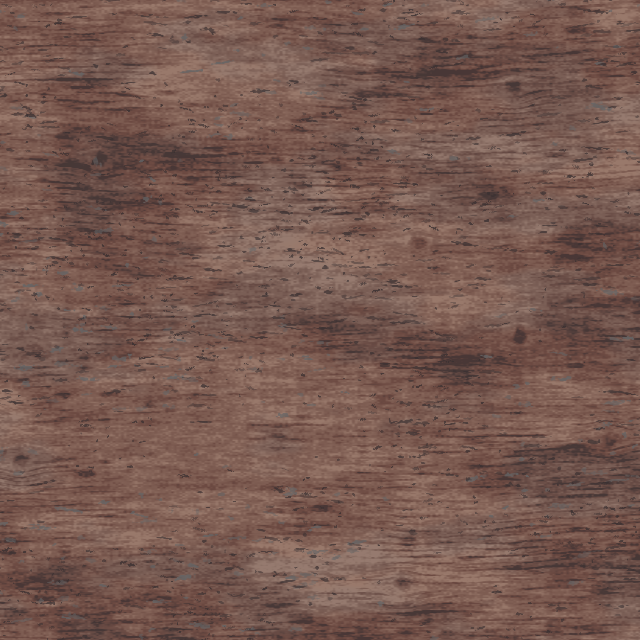
Give the GLSL for this texture, as a WebGL 1 fragment shader.

```glsl
precision highp float;
// Weathered reddish-brown wood with horizontal grain, dark stains, pits, knots and grey wear.
uniform vec2 u_resolution;

const vec3 DARK_BROWN = vec3(0.285, 0.215, 0.21);
const vec3 RED_BROWN = vec3(0.425, 0.29, 0.258);
const vec3 MID_BROWN = vec3(0.49, 0.36, 0.318);
const vec3 PALE_BROWN = vec3(0.60, 0.475, 0.42);
const vec3 PIT_COLOR = vec3(0.22, 0.185, 0.19);
const vec3 WEAR_GREY = vec3(0.39, 0.395, 0.40);
const float BASE_TONE = 0.70;
const float BROAD_CONTRAST = 0.72;
const float STREAK_CONTRAST = 0.62;
const float FIBRE_CONTRAST = 0.30;
const float PORE_CONTRAST = 0.34;
const float STAIN_DEPTH = 0.26;
const float LINE_COUNT = 92.0;
const float LINE_DEPTH = 0.30;
const float CRACK_DEPTH = 0.34;
const float KNOT_RADIUS = 0.011;
const int KNOT_COUNT = 7;

float hash(vec2 p) {
  p = fract(p * vec2(0.1031, 0.1137));
  p += dot(p, p.yx + 33.33);
  return fract((p.x + p.y) * p.x * 17.17 + p.y * 91.7);
}

float noise(vec2 p) {
  vec2 cell = floor(p);
  vec2 f = fract(p);
  f = f * f * (3.0 - 2.0 * f);
  float low = mix(hash(cell), hash(cell + vec2(1.0, 0.0)), f.x);
  float high = mix(hash(cell + vec2(0.0, 1.0)), hash(cell + 1.0), f.x);
  return mix(low, high, f.y);
}

float fbm(vec2 p) {
  float sum = 0.0;
  float weight = 0.53;
  for (int i = 0; i < 4; i++) {
    sum += weight * noise(p);
    p = p * 2.07 + vec2(17.3, 9.1);
    weight *= 0.5;
  }
  return sum;
}

// Ragged, tilted cells of mixed size and strength, gathered into loose clusters.
float flecks(vec2 p, vec2 grid, float share, float seed) {
  vec2 q = p * grid;
  float ragged = (noise(q * vec2(7.0, 4.0) + seed) - 0.5) * 1.5;
  float mask = 0.0;
  for (int j = -1; j <= 1; j++) {
    for (int i = -1; i <= 1; i++) {
      vec2 id = floor(q) + vec2(float(i), float(j)) + seed;
      vec2 center = id - seed + vec2(hash(id + 5.7), hash(id + 11.3));
      float big = hash(id + 23.1);
      vec2 size = vec2(0.13, 0.15) + vec2(0.55 * big * big, 0.22 * hash(id + 31.9));
      vec2 d = q - center;
      d.y += d.x * (hash(id + 41.3) - 0.5) * 1.2;
      float cluster = smoothstep(0.25, 0.8, noise(center / grid * vec2(6.0, 10.0) + seed));
      float present = step(hash(id), share * 2.0 * cluster) * (0.45 + 0.55 * hash(id + 53.9));
      mask = max(mask, present * (1.0 - smoothstep(0.5, 1.2, length(d / size) + ragged)));
    }
  }
  return mask;
}

vec3 woodColor(float tone) {
  vec3 color = mix(DARK_BROWN, RED_BROWN, smoothstep(0.0, 0.38, tone));
  color = mix(color, MID_BROWN, smoothstep(0.34, 0.62, tone));
  return mix(color, PALE_BROWN, smoothstep(0.58, 1.05, tone));
}

void main() {
  vec2 uv = gl_FragCoord.xy / u_resolution;

  // Grain bends gently and swells around the knots.
  vec2 p = uv;
  p.y += 0.018 * (noise(uv * vec2(3.0, 5.0) + 3.0) - 0.5);
  float knots = 0.0;
  for (int i = 0; i < KNOT_COUNT; i++) {
    float n = float(i);
    vec2 center = vec2(hash(vec2(n * 7.0 + 2.0, 4.0)), (n + hash(vec2(n, 19.0))) / float(KNOT_COUNT));
    vec2 d = (uv - center) / KNOT_RADIUS;
    float r = length(d * vec2(0.85, 1.0)) + 0.8 * (noise(uv * 110.0) - 0.5);
    p.y -= 0.65 * KNOT_RADIUS * d.y * exp(-0.16 * dot(d, d));
    knots = max(knots, 1.0 - smoothstep(0.2, 1.4, r));
  }

  // Tones from broad patches down to fibres.
  float broad = fbm(p * vec2(4.2, 8.0) + 31.0) - 0.5;
  float streak = fbm(p * vec2(9.0, 62.0) + 57.0) - 0.5;
  float fibre = noise(p * vec2(38.0, 270.0)) - 0.5;
  float pores = noise(uv * vec2(230.0, 420.0)) - 0.5;
  float sawMarks = noise(uv * vec2(85.0, 8.0) + 12.0) - 0.5;
  float stain = smoothstep(0.50, 0.66, fbm(p * vec2(5.5, 11.0) + 83.0));

  // Broken growth lines, stronger in some bands.
  float phase = p.y * LINE_COUNT + 2.2 * noise(p * vec2(2.5, 10.0) + 7.0) + 0.5 * noise(p * vec2(22.0, 40.0));
  float lines = smoothstep(0.2, 0.95, sin(6.2832 * phase));
  float bands = smoothstep(0.38, 0.62, fbm(p * vec2(2.6, 8.0) + 109.0));
  lines *= bands * smoothstep(0.2, 0.65, noise(p * vec2(24.0, 120.0) + 5.0));

  // Hairline cracks, thin and short along the grain.
  float cracks = smoothstep(0.62, 0.85, noise(p * vec2(30.0, 235.0) + 71.0));
  cracks *= smoothstep(0.40, 0.62, fbm(p * vec2(9.0, 26.0) + 151.0));

  float tone = BASE_TONE + BROAD_CONTRAST * broad + STREAK_CONTRAST * streak;
  tone += FIBRE_CONTRAST * fibre + PORE_CONTRAST * pores + 0.13 * sawMarks;
  tone -= STAIN_DEPTH * stain + LINE_DEPTH * lines + CRACK_DEPTH * cracks + 0.40 * knots;
  vec3 color = woodColor(tone);

  // Parts of the surface fade to a cooler brown.
  float faded = smoothstep(0.45, 0.65, fbm(p * vec2(7.0, 18.0) + 137.0));
  float grey = dot(color, vec3(0.3, 0.59, 0.11));
  color = mix(color, vec3(grey) * vec3(1.05, 0.99, 0.98), 0.20 * faded);

  // Worn grey chips, thin gouges and small pits.
  color = mix(color, WEAR_GREY, 0.80 * flecks(p, vec2(38.0, 90.0), 0.07, 61.0));
  color = mix(color, PIT_COLOR, 0.75 * flecks(p, vec2(36.0, 130.0), 0.13, 17.0));
  color = mix(color, PIT_COLOR, 0.80 * flecks(p, vec2(85.0, 150.0), 0.09, 39.0));
  gl_FragColor = vec4(color, 1.0);
}
```
